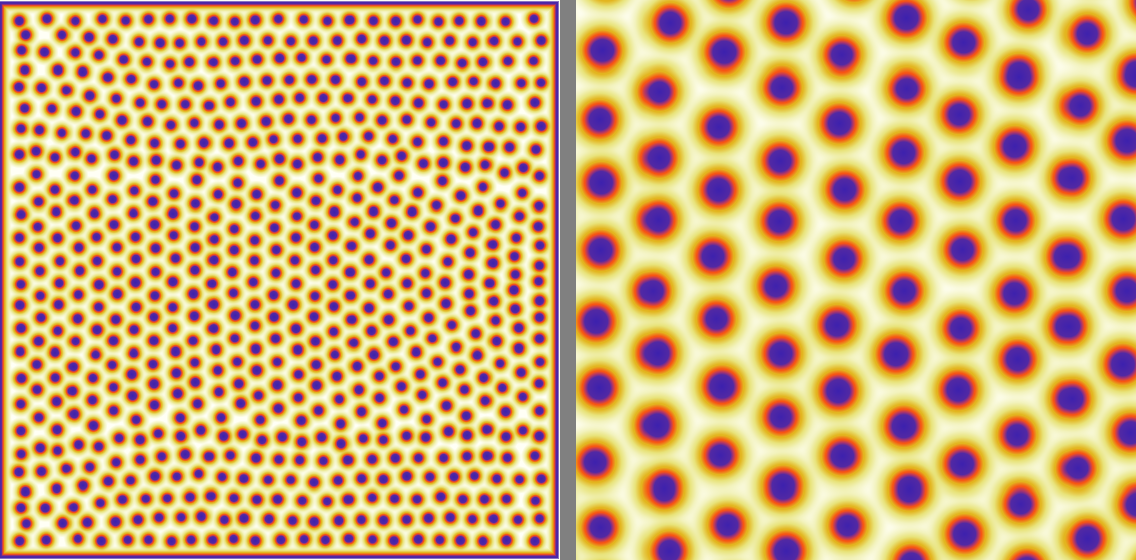
Left, the full canvas; right, a detail of the centre.
Reproduce this pattern procedurally as a three.js fragment shader.

```glsl
// Reaction-diffusion style spots packed in bent hexagonal grains inside a glowing square rim.
varying vec2 vUv;

#define MARGIN 0.036      // canvas edge to outermost spot centres
#define GRAIN_LOW 0.213   // lower and upper end of the upright middle grain
#define GRAIN_HIGH 0.716
#define GRAIN_GAP 0.034   // gap between neighbouring grains
#define JITTER 0.0028     // random shift of each spot
#define SIZE_JITTER 0.001 // random change of spot radius
#define WARP 0.04         // strength of the slow bending of the rows
#define BLEND 600.0       // sharpness of the union of spots
#define RIM 0.003         // field value at the rim
#define FRAME 0.0035      // pale strip outside the rim at top, right and bottom
#define SEAM 0.45         // stretch of spots lying on the tile seams
#define SEAM_WIDTH 0.005

const float PI = 3.14159;
const float FAR = 1.0 - MARGIN;

vec2 hash2(vec2 p) {
  vec2 k = vec2(dot(p, vec2(127.1, 311.7)), dot(p, vec2(269.5, 183.3)));
  return fract(sin(k) * 43758.5);
}

// Area-preserving swirl that never pushes spots through the walls
vec2 swirl(vec2 p) {
  vec2 u = (p - MARGIN) / (FAR - MARGIN) * PI;
  vec2 shift = vec2(0.0);
  for (int i = 0; i < 4; i++) {
    float f = float(i);
    vec2 n = vec2(1.0 + f, 1.0 + mod(f * 2.0 + 1.0, 4.0));
    vec2 s = sin(n * u);
    vec2 c = cos(n * u);
    shift += vec2(n.y * s.x * c.y, -n.x * c.x * s.y) / dot(n, n);
  }
  return shift * WARP;
}

// Draws staggered row ends towards the ends of their grain
float hugEnds(float x, float low, float high) {
  float l = x - low;
  float r = high - x;
  return x - 1.1 * (l * exp(-l * l * 1600.0) - r * exp(-r * r * 1600.0));
}

// Sums the spots of one box-shaped grain; upright grains swap the axes.
// q is p before bending, count holds spots per row and rows.
float grain(vec2 p, vec2 q, vec2 low, vec2 high, vec2 count, bool upright) {
  float sum = 0.0;
  vec2 pitch = (high - low) / (count - vec2(0.5, 1.0));
  vec2 guess = ((upright ? q.yx : q) - low) / pitch;
  float baseRow = floor(guess.y + 0.5);
  for (int j = -2; j <= 2; j++) {
    float row = baseRow + float(j);
    float stagger = 0.5 * mod(row, 2.0);
    float baseSpot = floor(guess.x - stagger + 0.5);
    for (int i = -1; i <= 1; i++) {
      vec2 cell = vec2(baseSpot + float(i), row);
      bool inside = cell.x > -0.5 && cell.x < count.x - 0.5
                 && cell.y > -0.5 && cell.y < count.y - 0.5;
      if (inside) {
        vec2 home = low + (cell + vec2(stagger, 0.0)) * pitch;
        home.x = hugEnds(home.x, low.x, high.x);
        home = upright ? home.yx : home;
        vec2 shake = (hash2(cell + count) - 0.5) * 2.0 * JITTER;
        float size = (hash2(cell - count).x - 0.5) * SIZE_JITTER;
        sum += exp(-BLEND * (distance(p, home + swirl(home) + shake) - size));
      }
    }
  }
  return sum;
}

// Smooth distance to the nearest spot centre or to the rim
float spotField(vec2 p, float edge) {
  float sum = exp(-BLEND * (edge + RIM));
  vec2 q = p - swirl(p);
  q = p - swirl(q);
  sum += grain(p, q, vec2(MARGIN), vec2(FAR, GRAIN_LOW - GRAIN_GAP), vec2(23.0, 5.0), false);
  sum += grain(p, q, vec2(GRAIN_LOW, MARGIN), vec2(GRAIN_HIGH, FAR), vec2(13.0, 27.0), true);
  sum += grain(p, q, vec2(MARGIN, GRAIN_HIGH + GRAIN_GAP), vec2(FAR), vec2(23.0, 7.0), false);
  return -log(sum) / BLEND;
}

float ramp(float a, float b, float x) {
  return clamp((x - a) / (b - a), 0.0, 1.0);
}

const vec3 WHITE = vec3(1.0, 1.0, 0.96);

// Violet core, red and amber rings, pale ground
vec3 palette(float d) {
  vec3 indigo = vec3(0.24, 0.13, 0.68);
  vec3 violet = vec3(0.32, 0.16, 0.64);
  vec3 plum   = vec3(0.70, 0.21, 0.40);
  vec3 red    = vec3(0.97, 0.33, 0.08);
  vec3 amber  = vec3(0.89, 0.71, 0.12);
  vec3 straw  = vec3(0.91, 0.89, 0.48);
  vec3 cream  = vec3(0.95, 0.95, 0.74);
  vec3 c = mix(indigo, violet, ramp(0.0, 0.0064, d));
  c = mix(c, plum, ramp(0.0064, 0.0081, d));
  c = mix(c, red, ramp(0.0081, 0.0097, d));
  c = mix(c, amber, ramp(0.0099, 0.0124, d));
  c = mix(c, straw, ramp(0.0128, 0.0162, d));
  c = mix(c, cream, ramp(0.0162, 0.0198, d));
  return mix(c, WHITE, ramp(0.0198, 0.0245, d));
}

void main() {
  // Slow the coordinates near the seams so spots there widen
  vec2 seam = (fract(vUv * 4.0) - 0.5) / 4.0;
  vec2 p = vUv - SEAM * seam * exp(-abs(seam) / SEAM_WIDTH);
  vec2 nearEdge = min(vUv - vec2(-0.001, FRAME), 1.0 - FRAME - vUv);
  float edge = min(nearEdge.x, nearEdge.y);
  vec3 color = palette(spotField(p, max(edge, 0.0)));
  gl_FragColor = vec4(mix(WHITE, color, smoothstep(-0.002, 0.0, edge)), 1.0);
}
```
